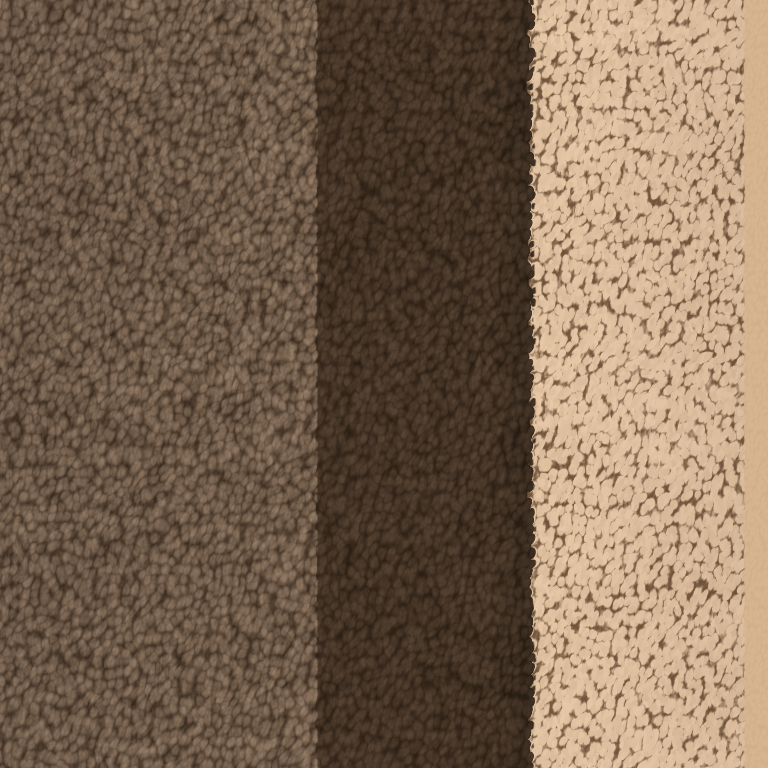
Write a Shadertoy shader that draws this texture.

```glsl
vec2 hash22(vec2 p) {
    vec3 q = fract(p.xyx * vec3(0.1031, 0.1030, 0.0973));
    q += dot(q, q.yzx + 33.33);
    return fract((q.xx + q.yz) * q.zy);
}

// Cellular noise: x = distance to the nearest tuft, y = blended tuft tone
vec2 tufts(vec2 p) {
    vec2 cell = floor(p);
    float nearest = 2.0, toneSum = 0.0, weightSum = 0.0;
    for (int j = -1; j <= 1; j++) {
        for (int i = -1; i <= 1; i++) {
            vec2 id = cell + vec2(i, j);
            vec2 rnd = hash22(id);
            float d = length(id + 0.05 + 0.9 * rnd - p);
            float weight = exp(-14.0 * d * d);
            nearest = min(nearest, d);
            toneSum += weight * hash22(id + 57.0).x;
            weightSum += weight;
        }
    }
    return vec2(nearest, toneSum / weightSum);
}

// Broad, soft unevenness of the woven surface
float waves(vec2 p) {
    float sum = 0.0, amp = 0.5;
    for (int i = 0; i < 4; i++) {
        sum += amp * sin(p.x + 1.7 * sin(p.y)) * cos(p.y - 0.8 * p.x);
        p = mat2(1.5, 1.1, -1.1, 1.5) * p + 2.3;
        amp *= 0.6;
    }
    return sum;
}

// Bend and lean the pile so that its cells do not line up
vec2 leanPile(vec2 p) {
    vec2 bend = vec2(waves(p * 23.0), waves(p.yx * 19.0 + 4.0));
    p += 0.006 * bend;
    return vec2(p.x - 0.22 * p.y, p.y);
}

float edgeMask(float x, float edge, float softness) {
    return smoothstep(edge - softness, edge + softness, x);
}

void mainImage(out vec4 fragColor, in vec2 fragCoord) {
    vec2 uv = fragCoord / iResolution.xy;
    float pixel = 1.0 / iResolution.x;

    // Tufts, gaps and fine fibres
    vec2 pile = leanPile(uv);
    vec2 coarse = tufts(pile * vec2(104.0, 76.0));
    vec2 fibre = tufts(pile * vec2(215.0, 120.0) + 31.0);
    float body = 1.0 - smoothstep(0.22, 0.78, coarse.x);
    float strand = 1.0 - smoothstep(0.15, 0.85, fibre.x);
    float wear = waves(uv * vec2(9.0, 13.0));
    float relief = 0.46 * body + 0.28 * coarse.y + 0.16 * strand
                 + 0.18 * fibre.y + 0.07 * wear;

    // Yarn colours from gap to tip
    vec3 brown = mix(vec3(0.19, 0.135, 0.09), vec3(0.545, 0.455, 0.375), relief);
    vec3 dark = mix(vec3(0.145, 0.10, 0.06), vec3(0.335, 0.26, 0.195), relief);
    float tip = smoothstep(0.12, 0.60, relief + 0.12 * (body - 0.5));
    vec3 cream = mix(vec3(0.46, 0.35, 0.25), vec3(0.865, 0.745, 0.62), tip);
    cream += 0.05 * (fibre.y - 0.5) + 0.015 * wear;
    vec3 border = vec3(0.83, 0.70, 0.555) + 0.025 * (strand - 0.6);

    // Soft light across the bands
    brown *= 0.97 + 0.07 * smoothstep(0.0, 0.38, uv.x);
    dark *= 1.0 - 0.14 * smoothstep(0.63, 0.69, uv.x);
    cream *= 1.02 - 0.04 * smoothstep(0.72, 0.96, uv.x);

    // Band boundaries, ragged where the pile overlaps
    float soft = max(pixel, 0.0015);
    float ragged = 0.008 * (body - 0.5) + 0.002 * sin(uv.y * 71.0 + 2.0 * sin(uv.y * 33.0));
    vec3 color = mix(brown, dark, edgeMask(uv.x, 0.412 + 0.003 * (body - 0.5), soft));
    color = mix(color, cream, edgeMask(uv.x, 0.692 + ragged, soft));
    color = mix(color, border, edgeMask(uv.x, 0.969 + 0.002 * (strand - 0.5), soft));

    fragColor = vec4(clamp(color, 0.0, 1.0), 1.0);
}
```
